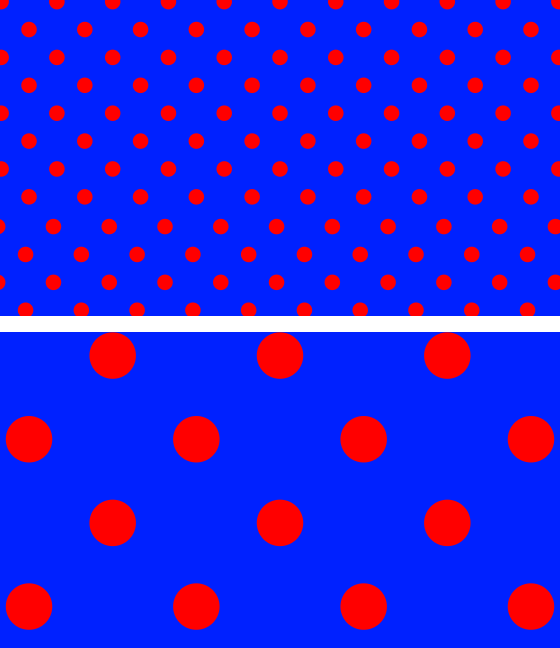
Top: the whole. Bottom: its middle third, enlarged.
Give the GLSL for this pattern, as a Shadertoy shader.

```glsl
const vec3 BLUE = vec3(0.0, 0.13, 1.0);
const vec3 RED = vec3(1.0, 0.0, 0.0);

const float SPACING = 0.1765;                     // between dots in one row
const float RADIUS = 0.0245;
const float SEAM_Y = -0.169;                      // height where the print slips
const vec2 LATTICE_ORIGIN = vec2(0.0, -0.0347);
const vec2 SEAM_SLIP = vec2(-0.0109, -0.0058);

// Distance from p to the nearest point of a square grid
float gridDistance(vec2 p, float spacing) {
    return length((fract(p / spacing + 0.5) - 0.5) * spacing);
}

// Signed distance to dots on a staggered lattice: two interleaved grids
float polkaDots(vec2 p, float spacing, float radius) {
    float nearest = min(gridDistance(p, spacing),
                        gridDistance(p - 0.5 * spacing, spacing));
    return nearest - radius;
}

// Antialiased coverage of a signed distance
float coverage(float signedDistance, float pixel) {
    return clamp(0.5 - signedDistance / pixel, 0.0, 1.0);
}

void mainImage(out vec4 fragColor, in vec2 fragCoord) {
    float pixel = 1.0 / iResolution.y;
    vec2 p = (fragCoord - 0.5 * iResolution.xy) * pixel;

    // Rows below the seam are slightly displaced
    vec2 origin = LATTICE_ORIGIN;
    if (p.y < SEAM_Y) origin += SEAM_SLIP;

    float dots = polkaDots(p - origin, SPACING, RADIUS);
    fragColor = vec4(mix(BLUE, RED, coverage(dots, pixel)), 1.0);
}
```
